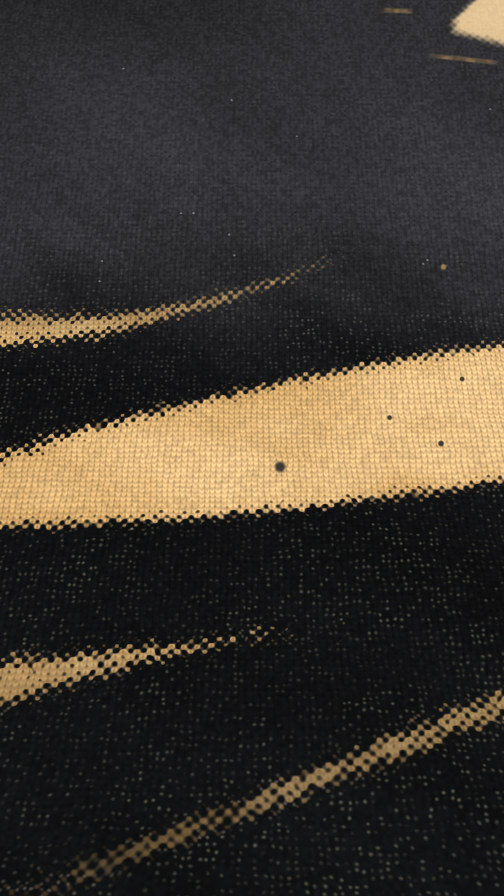
Reproduce this texture procedurally as a Shadertoy shader.

```glsl
#define COLUMNS_NEAR 58.0
#define COLUMNS_FAR 116.0
#define ROWS_NEAR 110.0
#define ROWS_GROWTH 70.0
#define DITHER_NEAR 0.013
#define DITHER_FAR 0.008
#define SPECKLE 0.23
#define CREAM vec3(0.93, 0.78, 0.56)
#define TAN vec3(0.78, 0.61, 0.37)
#define BLACK_YARN vec3(0.066, 0.069, 0.072)
#define GREY_YARN vec3(0.202, 0.202, 0.216)

const float PI = 3.14159265;

float hash(vec2 p) {
    vec3 q = fract(vec3(p.xyx) * 0.1031);
    q += dot(q, q.yzx + 33.33);
    return fract((q.x + q.y) * q.z);
}

float noise(vec2 p) {
    vec2 i = floor(p), f = fract(p);
    f = f * f * (3.0 - 2.0 * f);
    return mix(mix(hash(i), hash(i + vec2(1, 0)), f.x),
               mix(hash(i + vec2(0, 1)), hash(i + vec2(1, 1)), f.x), f.y);
}

float fbm(vec2 p) {
    float sum = 0.0, amp = 0.5;
    for (int i = 0; i < 4; i++) {
        sum += amp * noise(p);
        p = p * 2.03 + 7.1;
        amp *= 0.5;
    }
    return sum;
}

// Height of a quadratic edge: constant, slope, curvature
float edge(float x, vec3 c) { return c.x + x * (c.y + x * c.z); }

// Signed depth inside a strip between two edges
float strip(vec2 p, vec3 low, vec3 high) {
    return min(p.y - edge(p.x, low), edge(p.x, high) - p.y);
}

// Signed depth inside the pale band, streaks and corner patch
float paleDepth(vec2 p) {
    float d = strip(p, vec3(0.414, 0.01, 0.04), vec3(0.492, 0.17, -0.046));
    float upper = strip(p, vec3(0.616, 0.04, 0.16), vec3(0.648, -0.05, 0.22));
    d = max(d, min(upper, (0.49 - p.x) * 0.05));
    float lower = strip(p, vec3(0.212, 0.23, -0.15), vec3(0.258, 0.06, 0.0));
    d = max(d, min(lower, (0.36 - p.x) * 0.05));
    float halfWidth = 0.003 + 0.006 * smoothstep(0.3, 0.75, p.x);
    float diagonal = halfWidth - abs(p.y - 0.226 * p.x + 0.011);
    d = max(d, min(diagonal, (p.x - 0.25) * 0.04));
    float corner = strip(p, vec3(1.095, -0.145, 0.0), vec3(0.51, 0.52, 0.0));
    return max(d, min(corner, (p.x - 0.90) * 0.5));
}

// Faint tapered thread
float thread(vec2 p, vec2 center, float slope, float reach) {
    vec2 q = p - center;
    float line = 1.0 - smoothstep(0.001, 0.004, abs(q.y - slope * q.x));
    return line * (1.0 - smoothstep(0.5, 1.0, abs(q.x) / reach));
}

// Soft round spot, measured in canvas widths
float spot(vec2 p, vec2 center, float radius) {
    vec2 q = (p - center) * vec2(1.0, iResolution.y / iResolution.x);
    return 1.0 - smoothstep(radius * 0.5, radius * 1.3, length(q));
}

void mainImage(out vec4 fragColor, in vec2 fragCoord) {
    vec2 uv = fragCoord / iResolution.xy;

    // Receding stitch grid, gently warped by the folds
    float folds = fbm(uv * vec2(3.0, 9.0) + vec2(0.0, uv.x * 2.0));
    vec2 grid = vec2((uv.x - 0.5) * mix(COLUMNS_NEAR, COLUMNS_FAR, uv.y),
                     uv.y * (ROWS_NEAR + ROWS_GROWTH * uv.y));
    grid += vec2(0.8, 1.6) * (folds - 0.5);
    grid += 0.35 * (vec2(noise(grid * 0.5), noise(grid * 0.5 + 31.0)) - 0.5);
    float focus = smoothstep(0.0, 0.35, uv.y) * (1.0 - smoothstep(0.6, 0.95, uv.y));
    float far = smoothstep(0.7, 0.95, uv.y);

    // V-shaped loops with grooves between columns
    float across = abs(fract(grid.x) - 0.5);
    float loops = 0.5 + 0.5 * cos(2.0 * PI * (grid.y - across * 0.9));
    float groove = smoothstep(0.5, 0.22, across);
    float knit = mix(0.55, 0.45 * loops + 0.5 * groove, 0.25 + 0.75 * focus);
    float fiber = noise(grid * 1.7 + 9.0) - 0.5;

    // Stitches of both yarns interlock along each edge
    float checker = cos(PI * grid.x) * cos(PI * grid.y);
    float jitter = noise(grid * 0.6) + noise(grid * 1.3 + 5.0) - 1.0;
    float ragged = 1.0 + 0.5 * smoothstep(0.35, 0.0, uv.x) * smoothstep(0.45, 0.5, uv.y);
    float dither = mix(DITHER_NEAR, DITHER_FAR, smoothstep(0.22, 0.42, uv.y)) * (1.0 - 0.8 * far);
    float depth = paleDepth(uv) + dither * ragged * (0.85 * checker + 0.8 * jitter);
    float soft = 1.0 / iResolution.y + mix(0.010, 0.004, focus) * (1.0 - 0.5 * far);
    float pale = smoothstep(-soft, soft, depth);

    // Dark cloth: brighter and softer toward the far end
    float haze = smoothstep(0.56, 0.82, uv.y + 0.12 * (folds - 0.5) + 0.03 * uv.x);
    vec3 dark = mix(BLACK_YARN, GREY_YARN, haze);
    dark *= mix(0.75, 1.2, folds) * (0.84 + 0.3 * knit) * (1.0 + 0.35 * fiber);
    dark *= 1.0 - 0.25 * smoothstep(0.88, 1.0, uv.y) * (1.0 - uv.x);

    // Flecks of pale yarn, small and uneven
    vec2 cell = floor(grid);
    vec2 offset = vec2(hash(cell + 17.0), hash(cell + 29.0)) - 0.5;
    float fleck = smoothstep(0.42, 0.0, length(fract(grid) - 0.5 - 0.35 * offset));
    float strength = smoothstep(0.3, 1.0, hash(cell)) * (0.3 + noise(grid * 0.15));
    dark += SPECKLE * fleck * strength * mix(1.0, 0.2, haze) * vec3(1.0, 0.95, 0.82);
    dark += 0.3 * step(0.9988, hash(cell + 41.0)) * fleck;
    dark = mix(dark, TAN, 0.7 * spot(uv, vec2(0.88, 0.702), 0.006));
    float threads = thread(uv, vec2(0.79, 0.988), -0.03, 0.035);
    threads = max(threads, thread(uv, vec2(0.92, 0.934), -0.06, 0.08));
    dark = mix(dark, TAN, 0.4 * threads * (0.5 + noise(grid)));

    // Pale cloth: warm patches, dimmer away from the main band
    float warmth = smoothstep(0.3, 0.7, fbm(uv * vec2(5.0, 13.0) + 3.0));
    float rim = 1.0 - smoothstep(0.0, 0.025, depth);
    vec3 light = mix(CREAM, TAN, min(0.45 * warmth + 0.4 * (1.0 - knit) + 0.25 * rim, 1.0));
    light *= (0.88 + 0.22 * knit) * (1.0 + 0.14 * fiber);
    light *= mix(0.66, 1.0, smoothstep(0.1, 0.42, uv.y));
    light *= 1.0 - 0.2 * smoothstep(0.61, 0.65, uv.y) * (1.0 - far);
    light *= 1.0 - 0.35 * smoothstep(0.6, 0.15, uv.x) * smoothstep(0.17, 0.1, uv.y);
    light = mix(light, vec3(0.88, 0.78, 0.62), 0.7 * far);

    // Dark knots in the main band
    float knots = spot(uv, vec2(0.556, 0.479), 0.011);
    knots = max(knots, spot(uv, vec2(0.773, 0.534), 0.005));
    knots = max(knots, spot(uv, vec2(0.875, 0.505), 0.006));
    knots = max(knots, spot(uv, vec2(0.917, 0.577), 0.005));
    light = mix(light, BLACK_YARN * 2.0, 0.85 * knots);

    fragColor = vec4(clamp(mix(dark, light, pale), 0.0, 1.0), 1.0);
}
```
